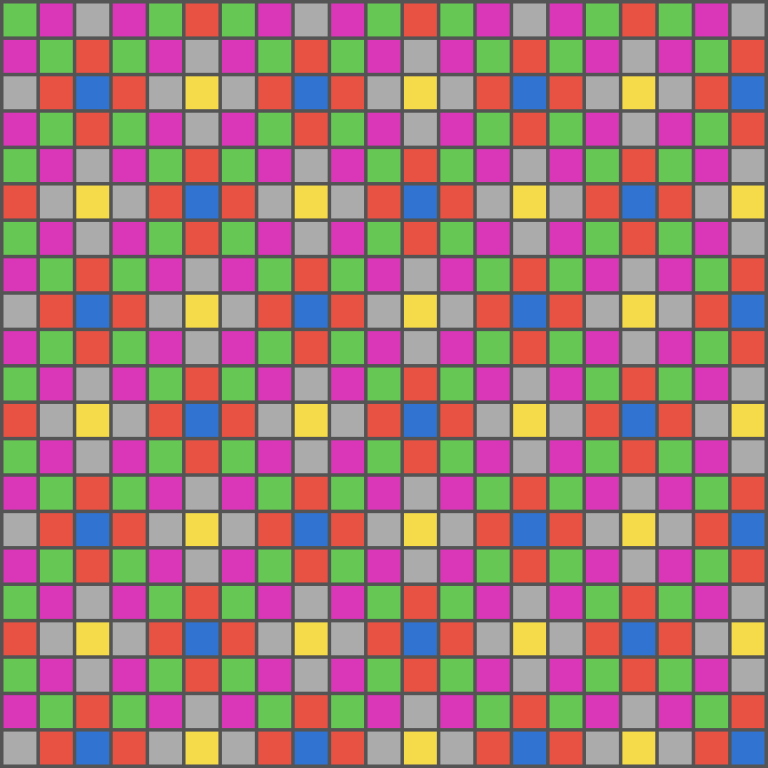
This pattern is drawn by a Shadertoy shader. Its source:

```glsl
// A grid of flat square tiles parted by dark grout lines.
// Tiles group into 3x3 blocks (centre, arms, corners), and the blocks
// alternate between two palettes in a checkerboard.

#define TILES 21.0
#define GROUT 0.00457
#define GROUT_COLOR vec3(0.33)
#define CENTER_A vec3(0.19, 0.45, 0.82)
#define ARM_A vec3(0.91, 0.32, 0.26)
#define CORNER_A vec3(0.40, 0.78, 0.33)
#define CENTER_B vec3(0.96, 0.86, 0.29)
#define ARM_B vec3(0.67)
#define CORNER_B vec3(0.85, 0.21, 0.72)

// Colour of a tile, counted from the upper left
vec3 tileColor(vec2 tile) {
    vec2 shifted = tile + 2.0;
    vec2 block = floor((shifted + 0.5) / 3.0);
    vec2 offset = abs(shifted - block * 3.0 - 1.0);
    bool isB = mod(block.x + block.y, 2.0) > 0.5;

    // 0 = block centre, 1 = arm, 2 = corner
    float ring = offset.x + offset.y;
    if (ring < 0.5) return isB ? CENTER_B : CENTER_A;
    if (ring < 1.5) return isB ? ARM_B : ARM_A;
    return isB ? CORNER_B : CORNER_A;
}

void mainImage(out vec4 fragColor, in vec2 fragCoord) {
    float pixel = 1.0 / iResolution.y;
    vec2 uv = fragCoord * pixel;
    uv.y = 1.0 - uv.y;

    // Fit whole tiles with a full grout line along every border
    float pitch = (1.0 - GROUT) / TILES;
    vec2 grid = (uv - 0.5 * GROUT) / pitch;
    vec2 tile = floor(grid);
    vec2 local = (fract(grid) - 0.5) * pitch;

    // Per-axis coverage of the tile, smoothed over one pixel
    vec2 inside = 0.5 * (pitch - GROUT) - abs(local);
    vec2 coverage = clamp(inside / pixel + 0.5, 0.0, 1.0);

    vec3 color = mix(GROUT_COLOR, tileColor(tile), coverage.x * coverage.y);
    fragColor = vec4(color, 1.0);
}
```
